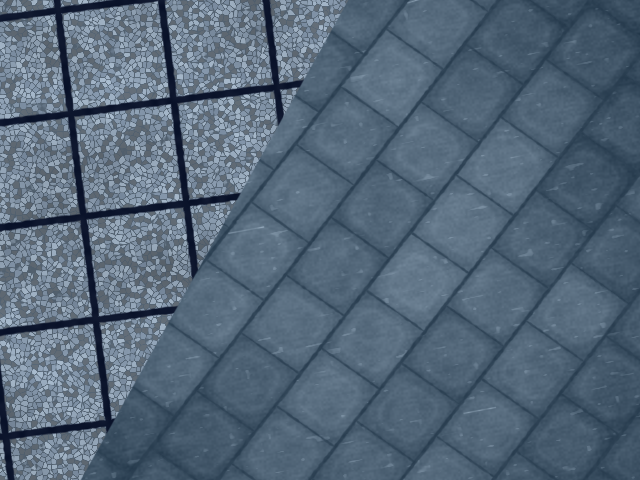
This texture is drawn by a WebGL 1 fragment shader. Its source:

```glsl
precision highp float;
// Speckled terrazzo tiles meeting diagonal rows of worn blue-grey pavers.
uniform vec2 u_resolution;

const float ROW_SCALE = 6.621;
const float PAVER_SCALE = 6.568;
const float TERRAZZO_SCALE = 4.586;
const float CHIP_SCALE = 92.0;

float hash(vec2 p) {
  vec3 q = fract(p.xyx * 0.1031);
  q += dot(q, q.yzx + 33.33);
  return fract((q.x + q.y) * q.z);
}

vec2 hash2(vec2 p) {
  return vec2(hash(p), hash(p + vec2(57.3, 19.7)));
}

float noise(vec2 p) {
  vec2 i = floor(p);
  vec2 f = fract(p);
  f = f * f * (3.0 - 2.0 * f);
  float low = mix(hash(i), hash(i + vec2(1.0, 0.0)), f.x);
  float high = mix(hash(i + vec2(0.0, 1.0)), hash(i + 1.0), f.x);
  return mix(low, high, f.y);
}

float fbm(vec2 p) {
  float sum = 0.0;
  float weight = 0.5;
  for (int i = 0; i < 4; i++) {
    sum += weight * noise(p);
    p = p * 2.03 + 11.7;
    weight *= 0.5;
  }
  return sum;
}

// Distance from a cell coordinate to its nearest whole number.
float toJoint(float x) {
  return abs(fract(x + 0.5) - 0.5);
}

float stroke(float d, float halfWidth, float blur) {
  return 1.0 - smoothstep(halfWidth - blur, halfWidth + blur, d);
}

float segment(vec2 p, vec2 a, vec2 b) {
  vec2 ab = b - a;
  return length(p - a - ab * clamp(dot(p - a, ab) / dot(ab, ab), 0.0, 1.0));
}

// Cellular stone chips set in a darker binder.
vec3 stoneChips(vec2 p) {
  vec2 cell = floor(p);
  float nearest = 9.0;
  float second = 9.0;
  vec2 chip = cell;
  for (int y = -1; y <= 1; y++) {
    for (int x = -1; x <= 1; x++) {
      vec2 c = cell + vec2(float(x), float(y));
      float d = length(c + hash2(c) - p);
      if (d < nearest) {
        second = nearest;
        nearest = d;
        chip = c;
      } else {
        second = min(second, d);
      }
    }
  }
  float tone = hash(chip + 7.1);
  vec3 stone = mix(vec3(0.47, 0.54, 0.62), vec3(0.64, 0.71, 0.78), tone);
  stone = mix(stone, vec3(0.38, 0.42, 0.46), step(0.76, hash(chip + 31.0)));
  return mix(vec3(0.33, 0.39, 0.45), stone, smoothstep(0.02, 0.24, second - nearest));
}

vec3 terrazzo(vec2 p, float px) {
  vec2 grid = vec2(p.x - 0.123 * p.y, p.y + 0.13 * p.x) * TERRAZZO_SCALE;
  grid -= vec2(0.542, 0.175);
  vec3 col = stoneChips(p * CHIP_SCALE) * (0.86 + 0.24 * fbm(p * 9.0));
  float d = min(toJoint(grid.x), toJoint(grid.y)) / TERRAZZO_SCALE;
  d += 0.0022 * (noise(p * 110.0) - 0.5);
  vec3 grout = vec3(0.025, 0.06, 0.15) + 0.04 * noise(p * 65.0);
  return mix(col, grout, stroke(d, 0.0073, px * 1.1));
}

vec3 pavers(vec2 p, float px) {
  // Offset rows, slightly skewed against their cross joints.
  float across = dot(p, vec2(0.79, 0.614)) * ROW_SCALE - 0.437;
  float row = floor(across);
  float along = dot(p, vec2(0.577, -0.817)) * PAVER_SCALE - 0.724 + 0.539 * (row - 4.0);
  vec2 id = vec2(row, floor(along));
  vec2 c = fract(vec2(across, along)) - 0.5;
  float grain = fbm(p * 26.0 + id * 3.7);

  // Alternating row tones and a soft fall of light away from the centre.
  float tone = 0.322 + 0.017 * cos(3.14159 * row) + 0.05 * (hash(id + 40.0) - 0.5);
  tone -= 0.14 * smoothstep(0.2, 0.85, length((p - vec2(0.76, 0.5)) * vec2(1.0, 0.8)));

  // Worn rounded centre, pale rim and darker border.
  float r = pow(dot(c * c, c * c), 0.25) + 0.07 * (grain - 0.5);
  float inset = 0.36 + 0.05 * hash(id + 9.0);
  tone += 0.028 * (1.0 - smoothstep(inset - 0.05, inset + 0.03, r));
  tone += 0.016 * exp(-pow((r - inset + 0.04) * 26.0, 2.0));
  tone -= 0.035 * smoothstep(0.44, 0.5, r);

  // Broad mottling, fine grain, streaks and pale flecks.
  tone += 0.09 * (grain - 0.47) + 0.035 * (noise(p * 210.0) - 0.5);
  vec2 brushed = vec2(p.x - 0.2 * p.y, p.y + 0.2 * p.x);
  tone += 0.03 * (noise(brushed * vec2(35.0, 190.0)) - 0.5);
  tone += 0.09 * smoothstep(0.86, 0.98, noise(brushed * vec2(50.0, 120.0) + 5.0));

  // Rough long joints and finer cross joints.
  float rough = 0.0022 * (noise(p * 150.0) - 0.5);
  float longJoint = stroke(toJoint(across) / ROW_SCALE + rough, 0.0034, px * 1.1);
  float crossJoint = stroke(toJoint(along) / PAVER_SCALE + rough, 0.0020, px);
  tone = mix(tone, 0.145 + 0.05 * noise(p * 130.0), max(longJoint * 0.9, crossJoint * 0.75));

  // Pale scratches.
  float scratch = segment(p, vec2(0.477, 0.486), vec2(0.549, 0.473));
  scratch = min(scratch, segment(p, vec2(0.967, 0.861), vec2(1.032, 0.849)));
  scratch = min(scratch, segment(p, vec2(0.850, 0.006), vec2(0.895, -0.008)));
  tone += 0.16 * stroke(scratch, 0.0011, px) * (0.5 + noise(p * 90.0));
  return vec3(tone, tone + 0.08, tone + 0.152);
}

void main() {
  float px = 1.0 / u_resolution.y;
  vec2 p = vec2(gl_FragCoord.x, u_resolution.y - gl_FragCoord.y) * px;
  float edge = (p.x - 0.7257 + 0.5573 * p.y) / 1.145;
  vec3 col = mix(terrazzo(p, px), pavers(p, px), smoothstep(-px, px, edge));
  gl_FragColor = vec4(clamp(col, 0.0, 1.0), 1.0);
}
```
